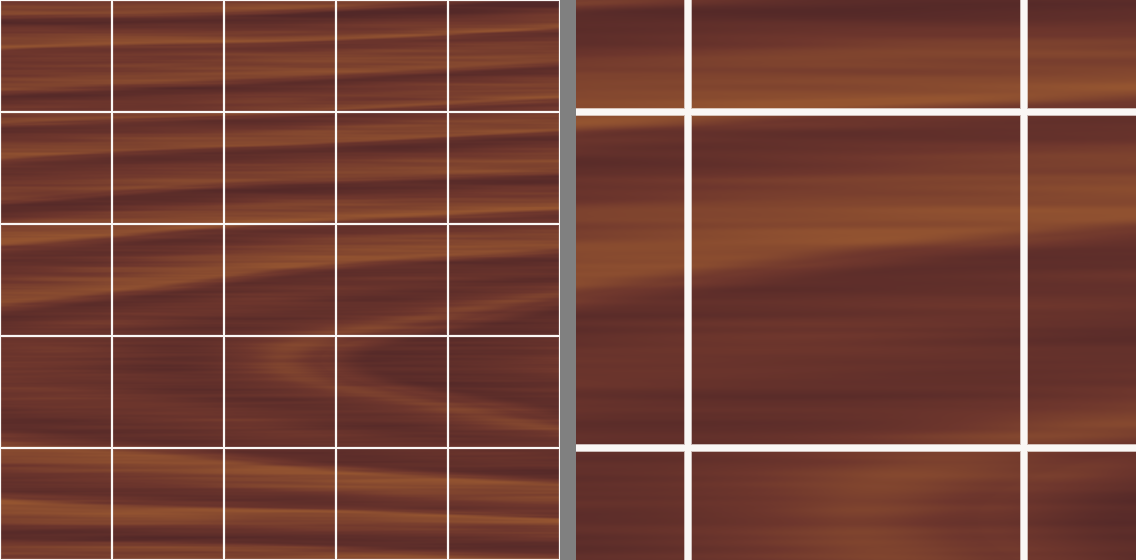
Left: the whole. Right: its middle third, enlarged.
Give the GLSL for this texture, as a Shadertoy shader.

```glsl
vec2 randomGradient(vec2 cell) {
    float angle = 6.2832 * fract(sin(dot(cell, vec2(127.1, 311.7))) * 43758.5);
    return vec2(cos(angle), sin(angle));
}

float gradientNoise(vec2 p) {
    vec2 i = floor(p), f = p - i;
    vec2 u = f * f * f * (f * (f * 6.0 - 15.0) + 10.0);
    vec2 e = vec2(0.0, 1.0);
    float low = mix(dot(randomGradient(i), f),
                    dot(randomGradient(i + e.yx), f - e.yx), u.x);
    float high = mix(dot(randomGradient(i + e.xy), f - e.xy),
                     dot(randomGradient(i + e.yy), f - e.yy), u.x);
    return mix(low, high, u.y);
}

// Growth rings of a trunk cut at a shallow angle
float ringCoordinate(vec2 p) {
    float offset = p.y - 0.335 - 0.015 * p.x;
    float radius = sqrt(offset * offset + 0.068 - 0.028 * p.x);
    return radius / 0.057 + 0.25 * gradientNoise(vec2(p.x * 1.2, p.y * 9.0));
}

// Signed tone: negative is dark late wood, positive is orange early wood
float woodTone(vec2 p) {
    float t = ringCoordinate(p);
    float f = fract(t);
    float strength = 0.75 + 0.35 * sin(floor(t) * 2.4);
    float light = exp(-4.5 * f) * smoothstep(0.0, 0.12, f);
    float dark = smoothstep(0.45, 0.88, f) * (1.0 - smoothstep(0.88, 1.0, f));
    float tone = strength * (1.5 * light - 0.8 * dark);

    // Dark arch around the heart, then broad bands along the rings
    float arch = (t - 4.35) / 0.18;
    tone -= 0.5 * exp(-arch * arch);
    tone += 0.75 * gradientNoise(vec2(t * 2.0, p.x * 0.7));

    // Fine horizontal fibres
    tone += 0.40 * gradientNoise(vec2(p.x * 2.5, p.y * 110.0));
    tone += 0.25 * gradientNoise(vec2(p.x * 5.0, p.y * 210.0) + 17.0);
    return clamp(tone, -1.0, 1.0);
}

void mainImage(out vec4 fragColor, in vec2 fragCoord) {
    vec2 p = fragCoord / iResolution.xy;

    float tone = woodTone(p);
    vec3 baseWood = vec3(0.43, 0.212, 0.175);
    vec3 darkWood = vec3(0.32, 0.155, 0.155);
    vec3 orangeWood = vec3(0.58, 0.33, 0.19);
    vec3 color = mix(baseWood, tone > 0.0 ? orangeWood : darkWood, abs(tone));

    // White joints on a five by five grid
    vec2 toJoint = 0.5 - abs(fract(p * 5.0) - 0.5);
    vec2 pixel = 5.0 / iResolution.xy;
    vec2 joint = 1.0 - smoothstep(0.0108 - 0.5 * pixel, 0.0108 + 0.5 * pixel, toJoint);
    color = mix(color, vec3(0.98, 0.97, 0.96), max(joint.x, joint.y));

    fragColor = vec4(color, 1.0);
}
```
